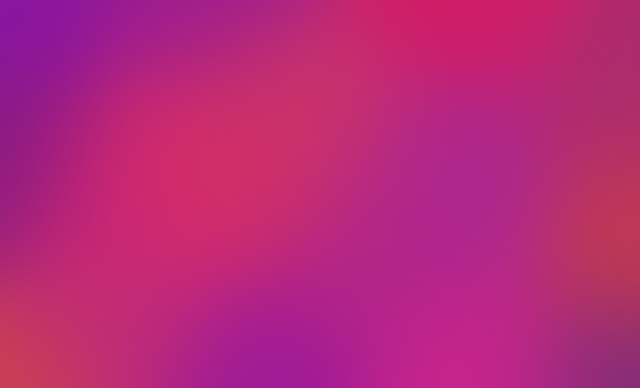
Give the GLSL for this background, as a Shadertoy shader.

```glsl
// A soft mesh gradient of violet, magenta, rose and orange.
// Broad colour anchors are blended with normalised Gaussian weights,
// so every hue melts smoothly into its neighbours.

const int ANCHORS = 16;
const float SPREAD = 0.18;   // glow radius, in canvas heights

// Anchor places as fractions of the canvas, origin at the lower left
const vec2 PLACE[ANCHORS] = vec2[ANCHORS](
    vec2(0.00, 1.00), vec2(0.31, 1.00), vec2(0.73, 1.01), vec2(1.00, 0.76),
    vec2(0.00, 0.57), vec2(0.19, 0.46), vec2(0.35, 0.58), vec2(0.46, 0.68),
    vec2(0.72, 0.53), vec2(1.01, 0.38), vec2(0.57, 0.36), vec2(0.18, 0.15),
    vec2(0.00, 0.00), vec2(0.40, 0.01), vec2(0.74, 0.02), vec2(1.00, 0.00)
);

// Anchor colours, in the same order
const vec3 TINT[ANCHORS] = vec3[ANCHORS](
    vec3(0.54, 0.08, 0.63), vec3(0.61, 0.11, 0.56),
    vec3(0.82, 0.11, 0.40), vec3(0.67, 0.17, 0.43),
    vec3(0.52, 0.10, 0.51), vec3(0.83, 0.15, 0.45),
    vec3(0.85, 0.18, 0.38), vec3(0.79, 0.21, 0.41),
    vec3(0.67, 0.15, 0.57), vec3(0.78, 0.23, 0.30),
    vec3(0.70, 0.14, 0.53), vec3(0.75, 0.17, 0.47),
    vec3(0.80, 0.26, 0.30), vec3(0.61, 0.10, 0.60),
    vec3(0.79, 0.14, 0.55), vec3(0.49, 0.17, 0.48)
);

// Gaussian falloff around an anchor
float glow(vec2 offset) {
    return exp(-dot(offset, offset) / (2.0 * SPREAD * SPREAD));
}

// Weighted mean of all anchor colours
vec3 meshGradient(vec2 uv, float aspect) {
    vec3 colourSum = vec3(0.0);
    float weightSum = 0.0;
    for (int i = 0; i < ANCHORS; i++) {
        float weight = glow((uv - PLACE[i]) * vec2(aspect, 1.0));
        colourSum += weight * TINT[i];
        weightSum += weight;
    }
    return colourSum / weightSum;
}

void mainImage(out vec4 fragColor, in vec2 fragCoord) {
    vec2 uv = fragCoord / iResolution.xy;
    float aspect = iResolution.x / iResolution.y;
    fragColor = vec4(meshGradient(uv, aspect), 1.0);
}
```
